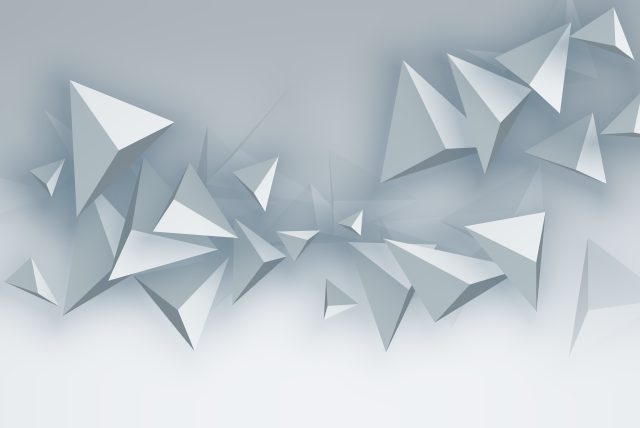
Write a WebGL 1 fragment shader that draws this background.

```glsl
precision highp float;
uniform vec2 u_resolution;

#define FRONT_COUNT 21
#define GHOST_COUNT 15
#define MIN_RADIUS 0.05
#define MAX_RADIUS 0.19
#define SHADOW_REACH 0.13
#define SHADOW_STRENGTH 0.42
#define GHOST_OPACITY 0.36
#define GREY_FACE vec3(0.68, 0.73, 0.75)
#define WHITE_FACE vec3(0.91, 0.925, 0.935)
#define DARK_FACE vec3(0.49, 0.54, 0.57)
#define SHADOW_COLOR vec3(0.36, 0.46, 0.53)

float hash(float n) {
  return fract(sin(n * 12.9898 + 4.137) * 43758.547);
}

// Signed distance to the line a-b, positive on its left.
float lineSide(vec2 p, vec2 a, vec2 b) {
  vec2 e = b - a, q = p - a;
  return (e.x * q.y - e.y * q.x) / max(length(e), 1e-4);
}

float segmentDistance(vec2 p, vec2 a, vec2 b) {
  vec2 e = b - a, q = p - a;
  return length(q - e * clamp(dot(q, e) / dot(e, e), 0.0, 1.0));
}

// Depth inside a counterclockwise triangle, negative outside.
float triangleDepth(vec2 p, vec2 a, vec2 b, vec2 c) {
  return min(lineSide(p, a, b), min(lineSide(p, b, c), lineSide(p, c, a)));
}

float triangleGap(vec2 p, vec2 a, vec2 b, vec2 c) {
  if (triangleDepth(p, a, b, c) > 0.0) return 0.0;
  return min(segmentDistance(p, a, b),
         min(segmentDistance(p, b, c), segmentDistance(p, c, a)));
}

float coverage(float depth, float pixel) {
  return clamp(0.5 + depth / pixel, 0.0, 1.0);
}

vec2 corner(float angle, float radius, float seed) {
  angle += 0.8 * (hash(seed) - 0.5);
  return radius * mix(0.75, 1.2, hash(seed + 0.37)) * vec2(cos(angle), sin(angle));
}

// Evenly spread centre in a band that rises to the right and widens at its ends.
vec2 scatter(float i, float aspect) {
  float across = fract(0.05 + 0.618 * i);
  float height = fract(0.35 + 0.4142 * i) * 2.0 - 1.0;
  float spread = 0.22 + 0.26 * abs(across - 0.5);
  return vec2(across * aspect, mix(0.43, 0.61, across) + height * spread);
}

// Paints a pyramid seen from above, with its soft shadow, over the colour.
vec3 paintPyramid(vec3 color, vec2 p, vec2 center, float radius, float seed,
                  float opacity, float pixel) {
  vec2 q = p - center;
  if (length(q) > 1.3 * radius + SHADOW_REACH + 0.03) return color;

  // Outline and apex; the apex weights set the share of each face.
  float turn = mix(-2.6, 0.9, hash(seed));
  vec2 a = corner(turn, radius, seed + 1.3);
  vec2 b = corner(turn + 2.094, radius, seed + 2.6);
  vec2 c = corner(turn + 4.189, radius, seed + 3.9);
  float darkShare = mix(0.02, 0.19, hash(seed + 5.2));
  float greyShare = mix(0.42, 0.62, hash(seed + 6.5));
  vec2 apex = a * greyShare + b * darkShare + c * (1.0 - greyShare - darkShare);

  // Shadow, fading out towards the bright floor.
  float gap = triangleGap(q + vec2(0.015, 0.02), a, b, c);
  float shadow = clamp(1.0 - gap / SHADOW_REACH, 0.0, 1.0);
  shadow *= shadow * SHADOW_STRENGTH * opacity * smoothstep(0.0, 0.65, p.y);
  color = mix(color, SHADOW_COLOR, shadow);

  // Three flat faces with a slight tonal slope.
  float grey = coverage(triangleDepth(q, apex, b, c), pixel);
  float dark = coverage(triangleDepth(q, apex, c, a), pixel);
  float white = coverage(triangleDepth(q, apex, a, b), pixel);
  vec3 face = (GREY_FACE * grey + DARK_FACE * dark + WHITE_FACE * white)
            / max(grey + dark + white, 1e-3);
  float slope = dot(q, vec2(0.6, -0.8)) / radius;
  face *= 1.0 + 0.02 * slope;
  float fade = mix(clamp(0.7 - 0.5 * slope, 0.0, 1.0), 1.0, step(0.99, opacity));
  float body = coverage(triangleDepth(q, a, b, c), pixel);
  return mix(color, face, body * opacity * fade);
}

void main() {
  vec2 p = gl_FragCoord.xy / u_resolution.y;
  float aspect = u_resolution.x / u_resolution.y;
  float pixel = 1.0 / u_resolution.y;

  // Backdrop: grey above, a bright floor below, dimmer at the sides.
  float side = p.x / aspect - 0.53;
  float light = smoothstep(1.0, 0.1, p.y) - 0.35 * side * side;
  vec3 color = mix(vec3(0.68, 0.715, 0.74), vec3(0.94, 0.95, 0.96), light);

  // Faint distant pyramids.
  for (int k = 0; k < GHOST_COUNT; k++) {
    float i = float(k) + 40.0;
    float radius = mix(0.08, 0.2, hash(i + 0.7));
    float opacity = GHOST_OPACITY * mix(0.4, 1.3, hash(i + 0.2));
    color = paintPyramid(color, p, scatter(i, aspect), radius, i * 7.1, opacity, pixel);
  }

  // Solid pyramids, smaller towards the middle.
  for (int k = 0; k < FRONT_COUNT; k++) {
    float i = float(k);
    vec2 center = scatter(i, aspect);
    float outer = smoothstep(0.0, 0.22, abs(center.x / aspect - 0.5));
    float radius = mix(MIN_RADIUS, MAX_RADIUS, fract(0.7549 * i + 0.2));
    radius *= mix(0.65, 1.0, outer);
    color = paintPyramid(color, p, center, radius, i * 3.7 + 11.0, 1.0, pixel);
  }
  gl_FragColor = vec4(color, 1.0);
}
```
